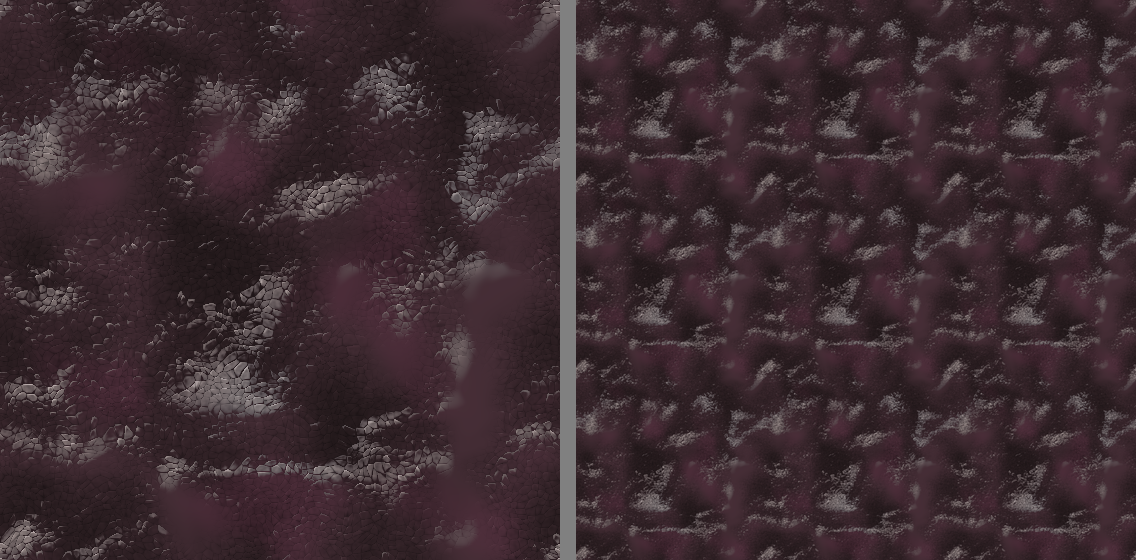
Left: one tile. Right: repeated 3 by 3.
Reproduce this texture procedurally as a WebGL 2 fragment shader.

```glsl
#version 300 es
precision highp float;
// Dark plum hide with soft folds, pebbled grain and patchy grey gloss; tiles on both axes.

uniform vec2 u_resolution;
out vec4 fragColor;

const vec2 LIGHT = vec2(-0.42, 0.91);
const vec2 GRAIN_CELLS = vec2(74.0, 84.0);

const vec3 PLUM = vec3(0.272, 0.178, 0.211);
const vec3 SHADOW = vec3(0.140, 0.100, 0.108);
const vec3 ROSE = vec3(0.040, 0.006, 0.024);
const vec3 DULL_GREY = vec3(0.365, 0.318, 0.326);
const vec3 PALE_GREY = vec3(0.515, 0.465, 0.460);

vec2 hash2(vec2 cell) {
    vec3 q = fract(cell.xyx * vec3(0.1031, 0.1030, 0.0973));
    q += dot(q, q.yzx + 33.33);
    return fract((q.xx + q.yz) * q.zy);
}

// Unit gradient of a wrapped lattice point, projected on the offset from it.
float corner(vec2 cell, vec2 offset, float period, float seed) {
    float angle = 6.2832 * hash2(mod(cell, period) + seed).x;
    return dot(vec2(cos(angle), sin(angle)), offset);
}

// Gradient noise over the unit square with a whole number of periods.
float noise(vec2 uv, float period, float seed) {
    vec2 p = uv * period;
    vec2 i = floor(p);
    vec2 f = p - i;
    vec2 w = f * f * f * (f * (f * 6.0 - 15.0) + 10.0);
    vec2 e = vec2(1.0, 0.0);
    float low = mix(corner(i, f, period, seed),
                    corner(i + e.xy, f - e.xy, period, seed), w.x);
    float high = mix(corner(i + e.yx, f - e.yx, period, seed),
                     corner(i + e.xx, f - e.xx, period, seed), w.x);
    return mix(low, high, w.y);
}

vec2 warp(vec2 uv, float period, float amount, float seed) {
    return uv + amount * vec2(noise(uv, period, seed), noise(uv, period, seed + 41.0));
}

// Height of the broad folds.
float folds(vec2 uv) {
    return noise(uv, 4.0, 7.0)
         + 0.36 * noise(uv, 9.0, 23.0)
         + 0.10 * noise(uv, 19.0, 59.0);
}

// Pebble cells: xy = offset from the centre, z = gap to the edge, w = cell id.
vec4 pebbles(vec2 uv, vec2 cells) {
    vec2 p = uv * cells;
    vec2 base = floor(p);
    float nearest = 9.0;
    float second = 9.0;
    vec3 best = vec3(0.0);
    for (int y = -1; y <= 1; y++) {
        for (int x = -1; x <= 1; x++) {
            vec2 cell = base + vec2(x, y);
            vec2 rnd = hash2(mod(cell, cells) + 113.0);
            vec2 offset = p - cell - 0.05 - 0.9 * rnd;
            float d = length(offset);
            if (d < nearest) {
                second = nearest;
                nearest = d;
                best = vec3(offset, fract(rnd.x * 7.0 + rnd.y * 13.0));
            } else {
                second = min(second, d);
            }
        }
    }
    return vec4(best.xy, second - nearest, best.z);
}

void main() {
    vec2 uv = gl_FragCoord.xy / u_resolution;

    // Broad relief and its slope towards the light
    vec2 bent = warp(uv, 5.0, 0.08, 3.0);
    float height = folds(bent);
    vec2 reach = LIGHT * 0.012;
    float tilt = (folds(bent + reach) - folds(bent - reach)) / 0.024 / 4.3;

    // Grain lies on the raised side of each fold and fades into smooth hollows
    float cover = height + 0.35 * noise(uv, 7.0, 83.0);
    float grain = smoothstep(-0.42, -0.02, cover);
    vec4 pebble = pebbles(warp(uv, 17.0, 0.020, 31.0), GRAIN_CELLS);
    float rim = 1.0 - smoothstep(0.06, 0.46, pebble.z);
    float crack = 1.0 - smoothstep(0.0, 0.20, pebble.z);
    float facing = dot(pebble.xy / (length(pebble.xy) + 0.05), LIGHT);
    float bump = rim * facing * (0.4 + 1.5 * pebble.w * pebble.w) + 0.6 * (pebble.w - 0.5);
    float ripple = noise(uv, 96.0, 67.0) + 0.6 * noise(uv, 170.0, 19.0);

    // Body colour: rosy hollows, shaded heights
    float shade = smoothstep(-0.60, 0.66, height - 0.08 * tilt + 0.25 * noise(uv, 6.0, 97.0));
    vec3 colour = mix(PLUM, SHADOW, shade);
    colour += ROSE * smoothstep(0.08, 0.50, noise(uv, 5.0, 71.0) - 0.4 * height);
    colour *= 1.0 + grain * (0.12 * bump + 0.14 * ripple - 0.14 * crack);

    // Grey gloss where folds and pebbles together face the light
    float level = tilt + grain * (0.90 * bump - 0.45 * crack + 0.35 * ripple);
    float haze = 0.88 + 0.5 * noise(uv, 8.0, 131.0);
    float dry = 0.45 + 0.55 * smoothstep(-0.55, -0.15, cover);
    float gloss = smoothstep(0.48, 1.05, level) * clamp(haze, 0.5, 1.0) * dry;
    vec3 grey = mix(DULL_GREY, PALE_GREY, smoothstep(0.75, 2.0, level));
    grey += vec3(-0.014, 0.002, 0.010) * smoothstep(-0.1, 0.3, noise(uv, 3.0, 149.0));
    grey *= 1.0 + grain * (0.12 * ripple - 0.42 * crack * (0.6 - 0.4 * facing));
    colour = mix(colour, grey, gloss);

    // Stray lit rims away from the gloss, and wet glints inside it
    float lit = rim * smoothstep(0.45, 0.95, facing) * grain;
    float stray = lit * smoothstep(0.66, 0.95, pebble.w + 0.12 * tilt);
    colour += 0.13 * stray * (1.0 - gloss) * smoothstep(-0.9, 0.5, tilt);
    colour += 0.24 * lit * pebble.w * smoothstep(1.5, 2.5, level);

    fragColor = vec4(colour, 1.0);
}
```
